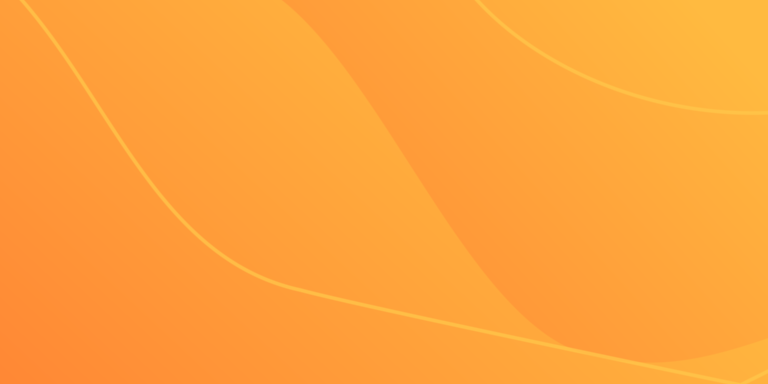
Write a WebGL 2 fragment shader that draws this background.

```glsl
#version 300 es
precision highp float;
// Warm orange backdrop: two diagonal gradients meet along a sweeping wave edge,
// crossed by thin golden strokes. Every curve is a cubic Bezier that advances
// in x, solved by bisection to give a signed offset from the curve.

uniform vec2 u_resolution;
out vec4 fragColor;

const vec3 DEEP_ORANGE = vec3(1.0, 0.52, 0.205);
const vec3 GOLD = vec3(1.0, 0.73, 0.25);
const vec3 STROKE_GOLD = vec3(1.0, 0.78, 0.29);
const float STROKE_HALF_WIDTH = 0.0047;

vec2 bezier(vec2 a, vec2 b, vec2 c, vec2 d, float t) {
    float s = 1.0 - t;
    return s * s * s * a + 3.0 * s * s * t * b + 3.0 * s * t * t * c + t * t * t * d;
}

vec2 bezierTangent(vec2 a, vec2 b, vec2 c, vec2 d, float t) {
    float s = 1.0 - t;
    return s * s * (b - a) + 2.0 * s * t * (c - b) + t * t * (d - c);
}

// x: signed offset (positive above the curve), y: distance past either end
vec2 curveOffset(vec2 p, vec2 a, vec2 b, vec2 c, vec2 d) {
    float t = 0.5;
    float stepSize = 0.25;
    for (int i = 0; i < 18; i++) {
        t += bezier(a, b, c, d, t).x < p.x ? stepSize : -stepSize;
        stepSize *= 0.5;
    }
    vec2 nearest = bezier(a, b, c, d, t);
    vec2 tangent = normalize(bezierTangent(a, b, c, d, t));
    return vec2((p.y - nearest.y) * tangent.x, p.x - nearest.x);
}

float strokeMask(vec2 offset, float halfWidth, float blur) {
    return 1.0 - smoothstep(halfWidth - blur, halfWidth + blur, length(offset));
}

vec3 diagonalGradient(vec2 p, float start, vec2 slope) {
    return mix(DEEP_ORANGE, GOLD, clamp(start + dot(p, slope), 0.0, 1.0));
}

void main() {
    // Canvas units: x runs 0..2, y runs 0..1
    vec2 p = gl_FragCoord.xy / u_resolution * vec2(2.0, 1.0);
    float blur = 1.0 / u_resolution.y;

    // Wave edge: a long descent, then a shallow rise at the right
    vec2 waveJoin = vec2(1.510, 0.083);
    vec2 descent = curveOffset(p, vec2(0.690, 1.031), vec2(0.984, 0.849),
                               vec2(1.203, 0.188), waveJoin);
    vec2 rise = curveOffset(p, waveJoin, vec2(1.693, 0.031),
                            vec2(1.823, 0.057), vec2(2.031, 0.130));
    float waveOffset = p.x < waveJoin.x ? descent.x : rise.x;

    // Golden strokes
    vec2 strokeJoin = vec2(0.781, 0.245);
    vec2 leftSweep = curveOffset(p, vec2(0.026, 1.034), vec2(0.286, 0.760),
                                 vec2(0.404, 0.328), strokeJoin);
    vec2 lowerSweep = curveOffset(p, strokeJoin, vec2(0.927, 0.206),
                                  vec2(1.563, 0.073), vec2(1.979, -0.013));
    vec2 upperArc = curveOffset(p, vec2(1.224, 1.021), vec2(1.380, 0.833),
                                vec2(1.693, 0.685), vec2(2.031, 0.708));
    vec2 cornerArc = curveOffset(p, vec2(1.914, -0.010), vec2(1.953, 0.010),
                                 vec2(1.992, 0.029), vec2(2.031, 0.049));

    // Gradient fills on both sides of the wave
    vec3 nearFill = diagonalGradient(p, 0.05, vec2(0.40, 0.43));
    float arcLift = 0.05 * smoothstep(-blur, blur, upperArc.x);
    vec3 farFill = diagonalGradient(p, arcLift - 0.35, vec2(0.48, 0.43));
    vec3 color = mix(nearFill, farFill, smoothstep(-blur, blur, waveOffset));

    // Strokes over the fills
    float stroke = strokeMask(leftSweep, STROKE_HALF_WIDTH, blur);
    stroke = max(stroke, strokeMask(lowerSweep, STROKE_HALF_WIDTH, blur));
    stroke = max(stroke, strokeMask(upperArc, STROKE_HALF_WIDTH, blur));
    stroke = max(stroke, strokeMask(cornerArc, STROKE_HALF_WIDTH, blur));
    color = mix(color, STROKE_GOLD, 0.75 * stroke);

    fragColor = vec4(color, 1.0);
}
```
